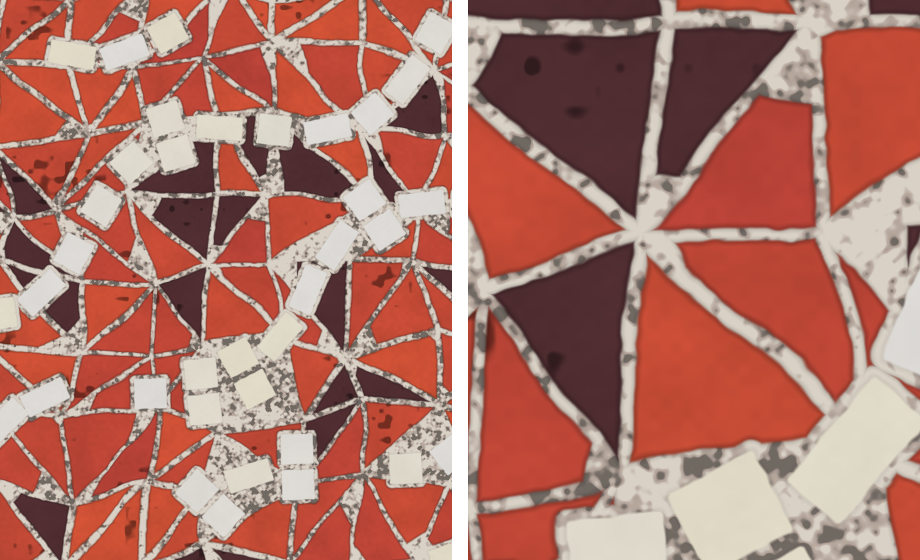
Left, the full canvas; right, a detail of the centre.
A WebGL 1 fragment shader for this texture:

```glsl
precision highp float;

uniform vec2 u_resolution;

const float PIECE_SIZE = 0.128;
const float ROW_GAP = 0.30;
const float TILE_STEP = 0.084;

const vec3 GROUT_PALE = vec3(0.85, 0.82, 0.775);
const vec3 GROUT_MID = vec3(0.71, 0.65, 0.61);
const vec3 GROUT_DARK = vec3(0.44, 0.41, 0.385);
const vec3 ORANGE_RED = vec3(0.80, 0.315, 0.205);
const vec3 CRIMSON = vec3(0.71, 0.255, 0.215);
const vec3 PLUM = vec3(0.31, 0.175, 0.19);
const vec3 IVORY = vec3(0.875, 0.85, 0.775);
const vec3 WHITE = vec3(0.865, 0.855, 0.84);

float hash(vec2 p) {
  return fract(sin(dot(p, vec2(127.1, 311.7))) * 43758.5453);
}

float noise(vec2 p) {
  vec2 i = floor(p), f = fract(p);
  f = f * f * (3.0 - 2.0 * f);
  return mix(mix(hash(i), hash(i + vec2(1.0, 0.0)), f.x),
             mix(hash(i + vec2(0.0, 1.0)), hash(i + 1.0), f.x), f.y);
}

vec2 rotate(vec2 p, float a) {
  float c = cos(a), s = sin(a);
  return vec2(c * p.x + s * p.y, c * p.y - s * p.x);
}

float box(vec2 p, vec2 halfSize) {
  vec2 q = abs(p) - halfSize;
  return length(max(q, 0.0)) + min(max(q.x, q.y), 0.0);
}

// Pale tiles strung along wavy rows: x = distance, y = seed
vec2 paleTiles(vec2 p) {
  p = rotate(p, 0.5);
  vec2 cell = floor(p / vec2(TILE_STEP, ROW_GAP));
  vec2 best = vec2(1.0, 0.0);
  for (int j = -1; j <= 1; j++) {
    for (int i = -1; i <= 1; i++) {
      vec2 id = cell + vec2(float(i), float(j));
      float seed = hash(id + 3.7), kind = hash(id + 19.3);
      vec2 centre = (id + 0.5) * vec2(TILE_STEP, ROW_GAP);
      float phase = centre.x * 9.0 + id.y * 2.4;
      centre.y += 0.07 * sin(phase);
      float angle = atan(0.63 * cos(phase)) + 0.35 * (seed - 0.5);
      vec2 q = rotate(p - centre, angle);
      vec2 halfSize = kind < 0.4 ? vec2(0.041, 0.021) : vec2(0.029, 0.027);
      if (kind > 0.72) q.y = abs(q.y) - 0.032;
      float d = box(q, halfSize - 0.003) - 0.003;
      if (hash(id + 41.0) < 0.86 && d < best.x) best = vec2(d, seed);
    }
  }
  return best;
}

vec2 corner(vec2 id) {
  vec2 jitter = vec2(hash(id), hash(id + 57.3)) - 0.5;
  return (id + 0.54 * jitter) * PIECE_SIZE;
}

float edge(vec2 p, vec2 a, vec2 b) {
  vec2 e = normalize(b - a);
  return dot(p - a, vec2(e.y, -e.x));
}

// Keeps the nearest triangle: x = distance, yz = centroid
vec3 nearest(vec3 best, vec2 p, vec2 a, vec2 b, vec2 c) {
  float d = max(edge(p, a, b), max(edge(p, b, c), edge(p, c, a)));
  return d < best.x ? vec3(d, (a + b + c) / 3.0) : best;
}

vec3 shards(vec2 p) {
  vec2 cell = floor(p / PIECE_SIZE);
  vec3 best = vec3(1.0);
  for (int j = -1; j <= 1; j++) {
    for (int i = -1; i <= 1; i++) {
      vec2 id = cell + vec2(float(i), float(j));
      vec2 a = corner(id), b = corner(id + vec2(1.0, 0.0));
      vec2 c = corner(id + 1.0), d = corner(id + vec2(0.0, 1.0));
      bool flip = hash(id + 83.0) < 0.5;
      best = nearest(best, p, a, b, flip ? d : c);
      best = nearest(best, p, flip ? b : a, c, d);
    }
  }
  return best;
}

vec3 groutColour(vec2 p) {
  float grain = 0.55 * noise(p * 115.0) + 0.45 * noise(rotate(p, 0.7) * 240.0);
  grain += 0.3 * (noise(p * 9.0 + 4.0) - 0.5);
  vec3 colour = mix(GROUT_PALE, GROUT_MID, smoothstep(0.43, 0.60, grain));
  return mix(colour, GROUT_DARK, smoothstep(0.60, 0.74, grain));
}

float cover(float d, float blur) {
  return 1.0 - smoothstep(-blur, blur, d);
}

void main() {
  vec2 p = gl_FragCoord.xy / u_resolution.y;
  float blur = max(1.0 / u_resolution.y, 0.0012);
  vec2 wobble = vec2(noise(p * 17.0), noise(p * 17.0 + 31.0)) - 0.5;
  vec2 chips = vec2(noise(p * 130.0), noise(p * 130.0 + 9.0)) - 0.5;
  vec2 q = p + 0.012 * wobble + 0.0016 * chips;

  // Shards, inset for grout, some with a corner cut off
  vec3 shard = shards(q);
  vec2 centroid = shard.yz;
  float seed = hash(floor(centroid * 900.0));
  float tone = fract(seed * 17.3);
  float d = shard.x + mix(0.003, 0.0065, tone);
  float turn = 6.2832 * fract(seed * 41.7);
  d = max(d, dot(q - centroid, vec2(cos(turn), sin(turn))) - mix(0.035, 0.065, tone));

  // Pale tiles push shards aside
  vec2 tile = paleTiles(p + 0.0016 * chips);
  d = max(d, 0.007 - tile.x);
  if (paleTiles(centroid).x < 0.0) d = 1.0;

  // Shard colour with mottling, chipped spots and darker rims
  float mottle = noise(p * 28.0) + 0.5 * noise(p * 150.0) - 0.75;
  vec3 glaze = seed < 0.24 ? PLUM : mix(CRIMSON, ORANGE_RED, tone);
  glaze *= 1.0 + 0.09 * mottle;
  float spots = noise(p * 75.0) * noise(p * 13.0 + 7.0);
  glaze *= 1.0 - 0.4 * smoothstep(0.58, 0.75, spots);
  glaze *= 1.0 - 0.22 * smoothstep(-0.004, 0.0, d);

  vec3 pale = mix(IVORY, WHITE, smoothstep(0.1, 0.6, tile.y));
  pale *= 1.0 + 0.025 * mottle;

  // Grout with a faint shadow around every piece
  vec3 colour = groutColour(p);
  colour *= 1.0 - 0.22 * cover(d - 0.001, 0.0025);
  colour *= 1.0 - 0.10 * cover(tile.x - 0.001, 0.0025);
  colour = mix(colour, glaze, cover(d, blur));
  colour = mix(colour, pale, cover(tile.x, blur));
  gl_FragColor = vec4(colour, 1.0);
}
```
